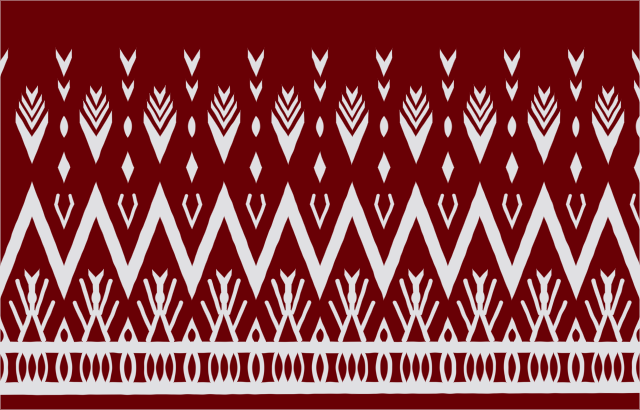
Give the GLSL for this pattern, as a Shadertoy shader.

```glsl
// Woven border: ten zigzag repeats with arrow, leaf and plant motifs over a lattice band.
// Each half repeat is mirrored; one two-edged chevron primitive gives hearts, kites and zigzag.
// Units: the canvas is 768 wide and 492 high, with y measured downward.
#define CANVAS vec2(768.0, 492.0)
#define REPEATS 10.0
#define PERIOD (CANVAS.x / REPEATS)
#define GROUND vec3(0.41, 0.0, 0.02)
#define THREAD vec3(0.88, 0.88, 0.89)
#define WOBBLE 0.9
#define SOFTNESS 0.8
#define BAND_TOP 410.0
#define BAND_BOTTOM 473.0
#define LATTICE_Y 441.0

float hash(vec2 p) {
    return fract(sin(dot(p, vec2(127.1, 311.7))) * 43758.5);
}

float noise(vec2 p) {
    vec2 i = floor(p), f = fract(p);
    f = f * f * (3.0 - 2.0 * f);
    return mix(mix(hash(i), hash(i + vec2(1, 0)), f.x),
               mix(hash(i + vec2(0, 1)), hash(i + vec2(1, 1)), f.x), f.y);
}

// Signed distance to the line a-b, negative below it for b to the right of a
float edge(vec2 p, vec2 a, vec2 b) {
    vec2 t = normalize(b - a);
    return (p.x - a.x) * t.y - (p.y - a.y) * t.x;
}

// Mirrored shape between an upper edge (notch to high) and a lower edge (tip to low)
float chevron(vec2 p, float w, float notch, float high, float tip, float low) {
    float upper = edge(p, vec2(0, notch), vec2(w, high));
    float lower = -edge(p, vec2(0, tip), vec2(w, low));
    return max(max(upper, lower), p.x - w);
}

// Segment whose radius runs from r0 to r1
float stroke(vec2 p, vec2 a, vec2 b, float r0, float r1) {
    vec2 d = b - a;
    float t = clamp(dot(p - a, d) / dot(d, d), 0.0, 1.0);
    return length(p - a - d * t) - mix(r0, r1, t);
}

float leaf(vec2 p, vec2 c, float w, float h) {
    float t = (p.y - c.y) / h;
    return 0.9 * (abs(p.x - c.x) - w * (1.0 - t * t));
}

float hourglass(vec2 p, vec2 c, float waist, float flare, float h) {
    float t = (p.y - c.y) / h;
    return max(abs(p.x - c.x) - waist - flare * t * t, abs(p.y - c.y) - h);
}

// Small motifs stacked above each valley of the zigzag
float valleyMotifs(vec2 p, float column) {
    float vary = hash(vec2(column, 3.0)) - 0.5;
    float top = chevron(p, 9.5, 74.0, 59.0, 92.0, 69.0);
    if (column < 0.5) return top;
    float d = min(top, chevron(p, 7.0, 107.0, 96.0, 122.0, 105.0));
    d = min(d, leaf(p, vec2(0, 152), 4.8 + vary, 13.0));
    d = min(d, chevron(p, 7.4 + 0.5 * vary, 182.0, 201.0, 220.0, 201.0));
    d = min(d, stroke(p, vec2(-1.5, 274), vec2(10, 245), 2.0, 2.1));
    return min(d, stroke(p, vec2(10, 245), vec2(7, 234.5), 2.1, 2.0));
}

// Nested arrow standing over each peak
float peakArrow(vec2 p) {
    float d = chevron(p, 7.0, 113.0, 103.0, 127.0, 111.0);
    d = min(d, chevron(p, 12.0, 133.0, 113.0, 142.0, 121.0));
    d = min(d, chevron(p, 15.5, 147.0, 121.0, 156.0, 129.0));
    return min(d, chevron(p, 19.5, 164.0, 133.0, 197.0, 147.0));
}

// Branching plant under each peak
float plant(vec2 p) {
    float d = chevron(p, 9.0, 333.0, 323.0, 350.0, 330.0);
    d = min(d, stroke(p, vec2(0, 338), vec2(0, 372), 4.0, 3.0));
    d = min(d, leaf(p, vec2(0, 357), 5.5, 11.0));
    d = min(d, stroke(p, vec2(17.5, 337), vec2(5, 376), 2.6, 2.3));
    d = min(d, stroke(p, vec2(25.5, 363), vec2(11, 397), 2.4, 2.4));
    return min(d, stroke(p, vec2(1, 373), vec2(14, 408), 2.6, 3.2));
}

// Light band with dark hourglasses and leaves cut out
float latticeBand(vec2 p, float x) {
    float bottom = BAND_BOTTOM + 1.0 - 2.5 * x / CANVAS.x;
    float d = max(BAND_TOP - p.y, p.y - bottom);
    float holes = hourglass(p, vec2(14.5, LATTICE_Y), 4.5, 3.3, 17.5);
    for (int i = 0; i < 3; i++) {
        float x0 = i == 0 ? 0.0 : (i == 1 ? 27.0 : 0.5 * PERIOD);
        holes = min(holes, leaf(p, vec2(x0, LATTICE_Y), 4.6, 17.0));
    }
    return max(d, -holes);
}

void mainImage(out vec4 fragColor, in vec2 fragCoord) {
    vec2 p = fragCoord / iResolution.xy * CANVAS;
    p.y = CANVAS.y - p.y;
    float rim = min(min(p.x, p.y), min(CANVAS.x - p.x, CANVAS.y - p.y));

    // Hand-cut wobble, then mirrored coordinates about valley and peak axes
    vec2 q = p + WOBBLE * (vec2(noise(p / 9.0), noise(p / 9.0 + 40.0)) - 0.5);
    float column = floor(q.x / PERIOD + 0.5);
    vec2 valley = vec2(abs(q.x - column * PERIOD), q.y);
    vec2 peak = vec2(0.5 * PERIOD - valley.x, q.y);

    float d = chevron(peak, PERIOD, 218.0, 420.0, 260.0, 460.0);
    d = min(d, valleyMotifs(valley, column));
    d = min(d, min(peakArrow(peak), plant(peak)));
    float tooth = chevron(valley, 13.0, 380.0, 412.0, 412.0, 412.0);
    d = min(d, max(tooth, -leaf(valley, vec2(0, 403), 4.5, 9.0)));
    d = min(d, latticeBand(valley, p.x));

    float soft = max(SOFTNESS, 0.75 * CANVAS.y / iResolution.y);
    vec3 color = mix(THREAD, GROUND, smoothstep(-soft, soft, d));
    color = mix(color, THREAD, 0.45 * (1.0 - smoothstep(0.5, 1.5, rim)));
    fragColor = vec4(color, 1.0);
}
```
